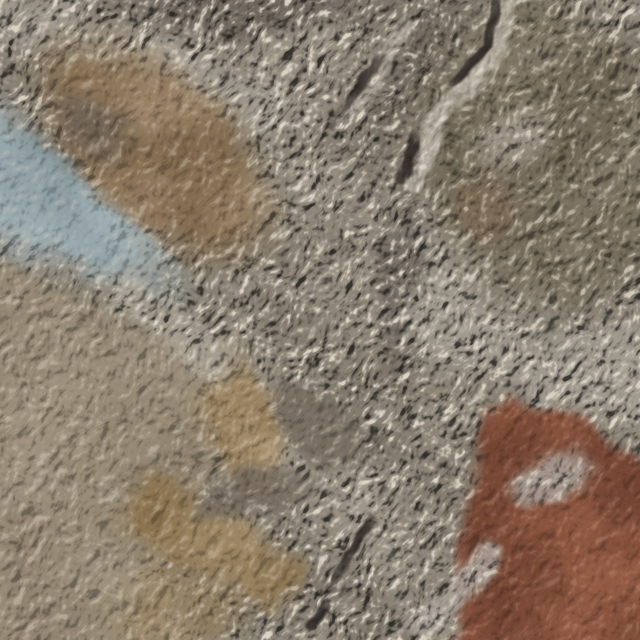
Write a three.js fragment shader that draws this texture.

```glsl
// Weathered masonry: gritty grey mortar, tan and ochre stone, a red brick corner, a pale blue smear and cracks.
varying vec2 vUv;

vec2 hash22(vec2 p) {
  vec3 h = fract(p.xyx * vec3(0.1031, 0.1030, 0.0973));
  h += dot(h, h.yzx + 33.33);
  return fract((h.xx + h.yz) * h.zy);
}

float corner(vec2 cell, vec2 offset, vec2 f) {
  return dot(hash22(cell + offset) * 2.0 - 1.0, f - offset);
}

// Gradient noise, roughly -0.7 to 0.7
float noise(vec2 p) {
  p += 64.0;
  vec2 i = floor(p), f = fract(p);
  vec2 w = f * f * f * (f * (f * 6.0 - 15.0) + 10.0);
  float low = mix(corner(i, vec2(0.0), f), corner(i, vec2(1.0, 0.0), f), w.x);
  float high = mix(corner(i, vec2(0.0, 1.0), f), corner(i, vec2(1.0), f), w.x);
  return mix(low, high, w.y);
}

// Grit height, with grains stretched along the rising diagonal
float grit(vec2 p) {
  p += 0.012 * vec2(noise(p * 18.0), noise(p * 18.0 + 31.0));
  vec2 q = vec2(dot(p, vec2(0.64, 0.77)) * 0.62, dot(p, vec2(-0.77, 0.64)));
  return noise(q * 56.0) + 0.75 * noise(q * 118.0) + 0.4 * noise(q * 225.0);
}

// Soft ellipse, turned by an angle
float blob(vec2 p, vec2 centre, vec2 radius, float angle, float soft) {
  vec2 d = p - centre;
  float c = cos(angle), s = sin(angle);
  d = vec2(c * d.x + s * d.y, c * d.y - s * d.x) / radius;
  return 1.0 - smoothstep(1.0 - soft, 1.0 + soft, length(d));
}

// Soft line from a to b
float stroke(vec2 p, vec2 a, vec2 b, float width) {
  vec2 d = b - a;
  float t = clamp(dot(p - a, d) / dot(d, d), 0.0, 1.0);
  return 1.0 - smoothstep(width * 0.35, width, length(p - a - d * t));
}

// Upper crack, bending twice on its way down
float upperCrack(vec2 p, float width) {
  float c = stroke(p, vec2(0.79, 1.02), vec2(0.775, 0.93), width);
  c = max(c, stroke(p, vec2(0.775, 0.93), vec2(0.69, 0.84), width));
  return max(c, stroke(p, vec2(0.69, 0.84), vec2(0.635, 0.72), width));
}

void main() {
  vec2 uv = vUv;
  vec2 p = uv + 0.035 * vec2(noise(uv * 9.0), noise(uv * 9.0 + 17.0))
              + 0.016 * vec2(noise(uv * 31.0 + 5.0), noise(uv * 31.0 + 43.0));
  float cloud = noise(uv * 6.0 + 3.0) + 0.6 * noise(uv * 15.0);
  float relief = 1.9 * grit(uv) - 0.8 * grit(uv + vec2(0.004, -0.006));

  // Mortar with a pale band and darker hollows
  vec3 color = vec3(0.55, 0.52, 0.47) + 0.1 * cloud;
  float rough = 1.0;
  float pale = stroke(p, vec2(0.66, 0.66), vec2(0.72, 0.55), 0.08);
  pale = max(pale, stroke(p, vec2(0.7, 0.5), vec2(1.0, 0.41), 0.11));
  pale = max(pale, stroke(p, vec2(0.02, 0.97), vec2(0.4, 0.83), 0.06));
  color = mix(color, vec3(0.66, 0.64, 0.6), 0.6 * pale);
  float hollow = blob(p, vec2(0.38, 0.99), vec2(0.2, 0.045), 0.0, 0.5);
  hollow = max(hollow, blob(p, vec2(0.63, 0.58), vec2(0.03, 0.13), 0.0, 0.6));
  hollow = max(hollow, blob(p, vec2(0.66, 0.9), vec2(0.04, 0.13), -0.5, 0.6));
  color = mix(color, vec3(0.39, 0.36, 0.33), 0.65 * hollow);

  // Olive stone at upper right
  float olive = blob(p, vec2(0.84, 0.76), vec2(0.19, 0.25), 0.2, 0.3);
  color = mix(color, vec3(0.45, 0.41, 0.34) + 0.08 * cloud, 0.85 * olive);
  color = mix(color, vec3(0.5, 0.42, 0.33), 0.7 * blob(p, vec2(0.76, 0.67), vec2(0.05), 0.0, 0.5));
  rough = mix(rough, 0.62, olive);
  float crust = blob(p, vec2(0.8, 0.78), vec2(0.055, 0.045), 0.3, 0.6);
  color = mix(color, vec3(0.64, 0.6, 0.55), 0.8 * crust);

  // Tan stone at lower left
  float tanEdge = min(0.32 - p.x - 0.3 * max(0.25 - p.y, 0.0), 0.6 - 0.5 * p.x - p.y);
  float tanStone = smoothstep(-0.02, 0.02, tanEdge);
  color = mix(color, vec3(0.59, 0.54, 0.46) + 0.06 * cloud, tanStone);
  rough = mix(rough, 0.45, tanStone);

  // Ochre stains and the grey pebble between them
  float ochre = blob(p, vec2(0.24, 0.77), vec2(0.22, 0.11), -0.75, 0.3);
  color = mix(color, vec3(0.55, 0.45, 0.33) + 0.13 * cloud, 0.9 * ochre);
  color = mix(color, vec3(0.42, 0.38, 0.34), 0.7 * blob(p, vec2(0.15, 0.8), vec2(0.06, 0.04), -0.6, 0.6));
  float stain = blob(p, vec2(0.38, 0.33), vec2(0.06, 0.11), 0.25, 0.4);
  stain = max(stain, stroke(p, vec2(0.25, 0.2), vec2(0.42, 0.1), 0.075));
  stain = max(stain, 0.7 * blob(p, vec2(0.28, 0.05), vec2(0.1, 0.07), 0.3, 0.5));
  color = mix(color, vec3(0.6, 0.5, 0.35) + 0.1 * cloud, 0.85 * stain);
  float pebble = blob(p, vec2(0.5, 0.335), vec2(0.085, 0.045), -0.6, 0.25);
  pebble = max(pebble, blob(p, vec2(0.4, 0.23), vec2(0.09, 0.045), 0.3, 0.4));
  color = mix(color, vec3(0.46, 0.42, 0.37), 0.85 * pebble);
  rough = mix(rough, 0.36, max(max(ochre, stain), pebble));

  // Red brick corner
  float brickTop = 0.37 - 0.7 * max(p.x - 0.88, 0.0) - 0.4 * max(0.8 - p.x, 0.0) - p.y;
  float brick = smoothstep(-0.015, 0.02, min(p.x - 0.7 - 0.12 * p.y, brickTop));
  color = mix(color, vec3(0.51, 0.31, 0.23) + vec3(0.13, 0.09, 0.07) * cloud, brick);
  rough = mix(rough, 0.32, brick);
  float chips = blob(p, vec2(0.86, 0.255), vec2(0.06, 0.04), 0.4, 0.4);
  chips = max(chips, stroke(p, vec2(0.66, 0.03), vec2(0.76, 0.12), 0.03));
  color = mix(color, vec3(0.66, 0.63, 0.6), 0.85 * chips);
  rough = mix(rough, 0.85, max(chips, crust));

  // Blue smear tapering down to the right
  float across = abs(p.y - 0.73 + 0.63 * p.x) / max(0.125 - 0.3 * p.x, 0.025);
  float smear = (1.0 - smoothstep(0.5, 1.15, across)) * (1.0 - smoothstep(0.16, 0.33, p.x));
  color = mix(color, vec3(0.61, 0.68, 0.7) + 0.1 * cloud, 0.95 * smear);
  rough = mix(rough, 0.28, smear);
  float tail = stroke(p, vec2(0.2, 0.55), vec2(0.33, 0.44), 0.045);
  color = mix(color, vec3(0.69, 0.66, 0.61), 0.6 * tail);

  // Dark pits and bright grains
  color = mix(color, color * 0.36, rough * smoothstep(0.0, 1.15, -relief));
  vec3 grain = mix(vec3(0.86, 0.83, 0.77), color * 1.4, 0.55 * max(brick - chips, 0.0));
  color = mix(color, grain, rough * smoothstep(0.05, 1.2, relief));

  // Cracks, each with a lit lip
  vec2 c = mix(uv, p, 0.65);
  float lip = upperCrack(c - vec2(0.008, -0.006), 0.02);
  lip = max(lip, 0.7 * stroke(c, vec2(0.64, 0.96), vec2(0.54, 0.82), 0.018));
  color = mix(color, vec3(0.76, 0.73, 0.68) + 0.12 * relief, 0.75 * lip);
  float crack = upperCrack(c + vec2(0.011, -0.004), 0.011);
  crack = max(crack, stroke(c, vec2(0.6, 0.92), vec2(0.51, 0.8), 0.01));
  crack = max(crack, stroke(c, vec2(0.6, 0.24), vec2(0.49, 0.02), 0.009));
  crack *= smoothstep(-0.3, 0.15, noise(uv * 14.0 + 8.0));
  color = mix(color, vec3(0.17, 0.15, 0.14), 0.85 * crack);

  gl_FragColor = vec4(clamp(color, 0.0, 1.0), 1.0);
}
```
